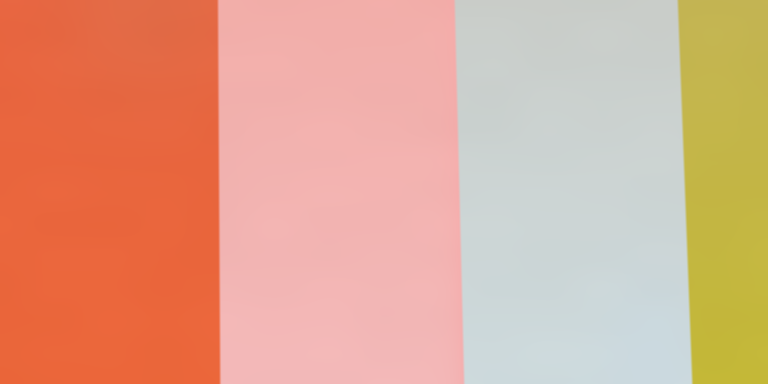
Write a WebGL 1 fragment shader that draws this background.

```glsl
precision highp float;

uniform vec2 u_resolution;

float hash(vec2 p) {
    return fract(sin(dot(p, vec2(127.1, 311.7))) * 43758.5453);
}

float noise(vec2 p) {
    vec2 cell = floor(p);
    vec2 f = fract(p);
    f = f * f * (3.0 - 2.0 * f);
    float low = mix(hash(cell), hash(cell + vec2(1.0, 0.0)), f.x);
    float high = mix(hash(cell + vec2(0.0, 1.0)), hash(cell + vec2(1.0, 1.0)), f.x);
    return mix(low, high, f.y);
}

// Coverage to the right of a slanted edge
float rightOf(vec2 uv, float bottomX, float topX) {
    float softness = max(0.0022, 0.75 / u_resolution.x);
    return smoothstep(-softness, softness, uv.x - mix(bottomX, topX, uv.y));
}

void main() {
    vec2 uv = gl_FragCoord.xy / u_resolution;

    // Panel paints, from bottom to top
    vec3 orange = mix(vec3(0.922, 0.402, 0.228), vec3(0.910, 0.395, 0.250), uv.y);
    vec3 pink = mix(vec3(0.952, 0.724, 0.724), vec3(0.947, 0.678, 0.660), uv.y);
    vec3 grey = mix(vec3(0.806, 0.857, 0.868), vec3(0.788, 0.802, 0.785), uv.y);
    vec3 olive = mix(vec3(0.768, 0.722, 0.215), vec3(0.765, 0.706, 0.325), uv.y);

    // Dull sheen on the upper orange and warmer pink beside its right edge
    vec2 sheen = (uv - vec2(0.2, 1.0)) / vec2(0.13, 0.28);
    orange = mix(orange, vec3(0.870, 0.430, 0.290), 0.65 * exp(-dot(sheen, sheen)));
    float pinkEdge = mix(0.604, 0.592, uv.y);
    pink = mix(pink, vec3(0.965, 0.660, 0.660), 0.55 * exp(-abs(uv.x - pinkEdge) * 70.0));

    // Cool reflection at the lower right of the grey panel
    vec2 cool = (uv - vec2(0.85, 0.08)) / vec2(0.07, 0.2);
    grey = mix(grey, vec3(0.780, 0.842, 0.880), 0.5 * exp(-dot(cool, cool)));

    // Stack the panels from left to right
    vec3 color = mix(orange, pink, rightOf(uv, 0.2868, 0.2838));
    color = mix(color, grey, rightOf(uv, 0.6045, 0.5920));
    color = mix(color, olive, rightOf(uv, 0.9015, 0.8825));

    // Faint mottling of the paint
    color += (noise(uv * vec2(14.0, 12.0)) - 0.5) * 0.010;
    gl_FragColor = vec4(color, 1.0);
}
```
